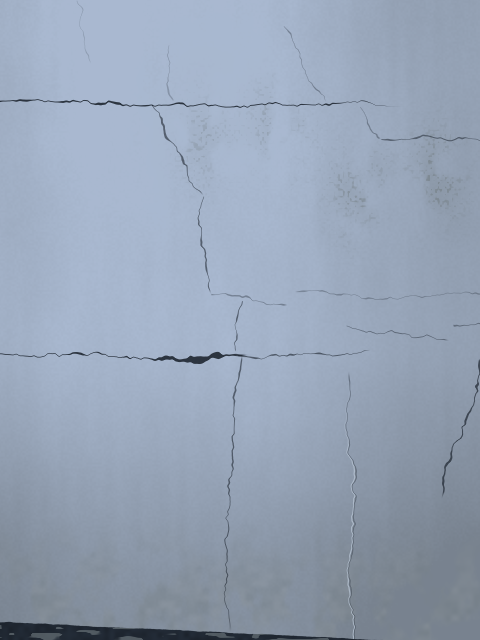
Write a Shadertoy shader that draws this texture.

```glsl
float hash(vec2 p) {
    p = fract(p * vec2(0.1031, 0.1137));
    p += dot(p, p.yx + 33.33);
    return fract((p.x + p.y) * p.x * 17.0 + p.y * 91.7);
}

float noise(vec2 p) {
    vec2 i = floor(p), f = fract(p);
    f = f * f * (3.0 - 2.0 * f);
    return mix(mix(hash(i), hash(i + vec2(1, 0)), f.x),
               mix(hash(i + vec2(0, 1)), hash(i + vec2(1, 1)), f.x), f.y);
}

float fbm(vec2 p) {
    float sum = 0.0, amp = 0.5;
    for (int i = 0; i < 5; i++) {
        sum += amp * noise(p);
        p = p * 2.03 + 17.3;
        amp *= 0.5;
    }
    return sum;
}

// Coverage of a wandering line from a to b, averaged over one pixel
float crack(vec2 p, vec2 a, vec2 b, float bend, float halfWidth) {
    vec2 dir = normalize(b - a);
    float len = distance(a, b), along = dot(p - a, dir), t = along / len;
    float row = floor(97.0 * (a.x + 3.0 * b.y)) + 40.0;
    float taper = smoothstep(0.0, 0.15, t) * smoothstep(0.0, 0.15, 1.0 - t);
    float path = bend * (noise(vec2(along * 12.0 + 20.0, row)) - 0.5)
               + 0.007 * (noise(vec2(along * 55.0 + 50.0, row)) - 0.5)
               + 0.003 * (noise(vec2(along * 180.0 + 90.0, row)) - 0.5);
    float d = abs(dot(p - a, vec2(-dir.y, dir.x)) - path * taper);
    float w = halfWidth * (0.6 + 1.6 * pow(noise(vec2(along * 70.0 + 9.0, row + 5.0)), 3.0));
    float px = max(1.0 / iResolution.y, 0.0016);
    float cover = max(min(d + 0.5 * px, w) - max(d - 0.5 * px, -w), 0.0) / px;
    return cover * smoothstep(0.0, 0.02, t) * smoothstep(0.0, 0.06, 1.0 - t);
}

void mainImage(out vec4 fragColor, in vec2 fragCoord) {
    vec2 p = fragCoord / iResolution.y;
    vec3 ink = vec3(0.12, 0.15, 0.19);
    vec3 grime = vec3(0.45, 0.49, 0.51);

    // Painted wall: bright upper left, dim towards the right and the foot
    float shade = 1.05 - 0.8 * (1.0 - smoothstep(0.0, 0.5, p.y))
                - 0.45 * smoothstep(0.35, 0.75, p.x)
                - 0.15 * (1.0 - smoothstep(0.0, 0.12, p.x));
    shade += 0.22 * (fbm(p * 5.0 + 3.0) - 0.48);
    shade += 0.07 * (noise(p * vec2(70.0, 9.0)) - 0.5);
    shade += 0.07 * (noise(p * 330.0) - 0.5);
    vec3 col = mix(vec3(0.47, 0.51, 0.56), vec3(0.65, 0.71, 0.80), clamp(shade, 0.0, 1.06));

    // Mould patches made of fine specks
    float mould = 0.0;
    for (int i = 0; i < 4; i++) {
        float k = float(i);
        vec2 center = vec2(0.32 + 0.12 * k, 0.78 + 0.05 * sin(2.1 * k) - 0.02 * k);
        vec2 q = (p - center) / vec2(0.045, 0.075);
        mould += exp(-dot(q, q)) * (0.5 + 0.2 * k);
    }
    mould *= smoothstep(0.3, 0.65, fbm(p * vec2(32.0, 20.0)));
    float specks = smoothstep(0.6, 0.9, noise(p * 270.0 + 40.0));
    col = mix(col, grime, clamp(mould * (0.22 + 0.5 * specks), 0.0, 0.65));

    // Blotchy damp along the foot
    float damp = (1.0 - smoothstep(0.04, 0.22, p.y)) * smoothstep(0.4, 0.65, fbm(p * vec2(30.0, 18.0) + 9.0));
    col = mix(col, mix(grime, vec3(0.55, 0.58, 0.60), noise(p * 90.0)), 0.45 * damp);

    // Long level cracks, the lower one opening near its middle
    float gape = exp(-pow((p.x - 0.31) / 0.055, 2.0));
    float deep = crack(p, vec2(-0.03, 0.841), vec2(0.64, 0.834), 0.012, 0.0011 - 0.001 * smoothstep(0.4, 0.64, p.x));
    deep += crack(p, vec2(-0.03, 0.447), vec2(0.39, 0.444), 0.012, 0.0009 + 0.0023 * gape);
    deep += 0.7 * crack(p, vec2(0.37, 0.444), vec2(0.58, 0.453), 0.010, 0.0007);

    // Upright cracks
    float fine = crack(p, vec2(0.237, 0.837), vec2(0.318, 0.694), 0.018, 0.0009);
    fine += crack(p, vec2(0.318, 0.694), vec2(0.329, 0.540), 0.024, 0.0008);
    fine += crack(p, vec2(0.379, 0.530), vec2(0.368, 0.450), 0.010, 0.0006);
    fine += crack(p, vec2(0.378, 0.445), vec2(0.360, 0.010), 0.026, 0.0009);
    fine += 1.2 * crack(p, vec2(0.750, 0.440), vec2(0.690, 0.220), 0.030, 0.0011);
    fine += 0.6 * crack(p, vec2(0.443, 0.960), vec2(0.510, 0.840), 0.015, 0.0007);
    fine += 0.4 * crack(p, vec2(0.264, 0.930), vec2(0.271, 0.841), 0.008, 0.0007);
    fine += 0.3 * crack(p, vec2(0.120, 1.000), vec2(0.142, 0.900), 0.008, 0.0007);

    // Faint branches on the right
    fine += 0.6 * crack(p, vec2(0.563, 0.833), vec2(0.594, 0.782), 0.008, 0.0007);
    fine += 0.9 * crack(p, vec2(0.594, 0.782), vec2(0.770, 0.779), 0.010, 0.0007);
    fine += 0.6 * crack(p, vec2(0.329, 0.540), vec2(0.450, 0.523), 0.014, 0.0007);
    fine += 0.5 * crack(p, vec2(0.460, 0.544), vec2(0.770, 0.540), 0.022, 0.0007);
    fine += 0.8 * crack(p, vec2(0.540, 0.491), vec2(0.703, 0.468), 0.012, 0.0008);
    fine += 0.7 * crack(p, vec2(0.708, 0.491), vec2(0.770, 0.499), 0.006, 0.0008);

    // Flaking crack with a pale lip
    vec2 top = vec2(0.545, 0.42), foot = vec2(0.554, -0.02);
    float lip = crack(p + vec2(0.0016, 0.0), top, foot, 0.032, 0.0011);
    col = mix(col, vec3(0.72, 0.77, 0.83), 0.75 * lip * smoothstep(0.42, 0.25, p.y + 0.0) );
    fine += 0.7 * crack(p, top, foot, 0.032, 0.0008);

    col = mix(col, ink, clamp(0.9 * deep + 0.6 * fine, 0.0, 0.95));

    // Dark plinth with a ragged edge and a few paint chips
    float edge = 0.0285 - 0.048 * p.x + 0.003 * (fbm(p.xx * vec2(60.0, 25.0)) - 0.5);
    float plinth = 1.0 - smoothstep(-0.001, 0.001, p.y - edge);
    float chips = smoothstep(0.74, 0.82, noise(p * vec2(55.0, 220.0) + 6.0));
    vec3 base = mix(ink * (0.9 + 0.25 * noise(p * 120.0)), grime, 0.6 * chips);
    fragColor = vec4(mix(col, base, plinth), 1.0);
}
```
